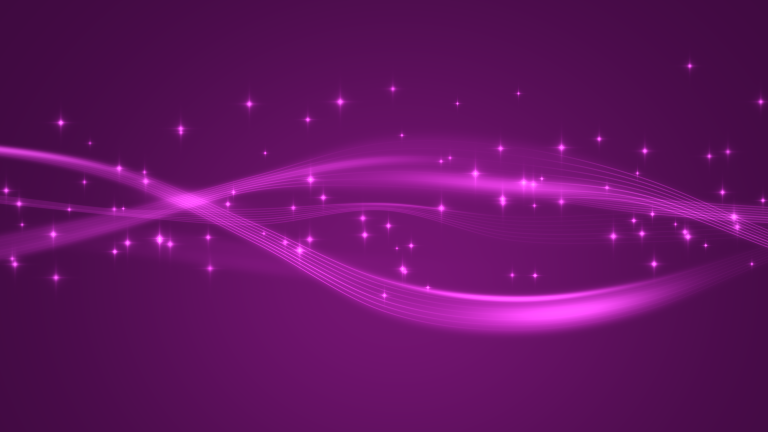
This background is drawn by a WebGL 1 fragment shader. Its source:

```glsl
precision highp float;
// Glowing magenta ribbons of fine strands with scattered sparkles on a dark purple backdrop.
uniform vec2 u_resolution;

float hash(float n) {
  return fract(sin(n * 12.9898) * 43758.5453);
}

float bump(float x, float center, float width) {
  float d = (x - center) / width;
  return exp(-d * d);
}

// Catmull-Rom spline through nine evenly spaced heights, the first at s = -1.
float curve(float s, mat3 heights) {
  float sum = 0.0;
  for (int i = 0; i < 3; i++) {
    for (int j = 0; j < 3; j++) {
      float t = min(abs(s + 1.0 - float(i * 3 + j)), 2.0);
      float inner = (1.5 * t - 2.5) * t * t + 1.0;
      float outer = ((2.5 - 0.5 * t) * t - 4.0) * t + 2.0;
      sum += heights[i][j] * (t < 1.0 ? inner : outer);
    }
  }
  return sum;
}

// Strands spread between two edges: a soft veil plus thin bright lines.
float ribbon(float y, float low, float high, float veil, float line) {
  float softWidth = 0.004 + 0.13 * abs(high - low);
  float lineWidth = max(0.0016, 0.7 / u_resolution.y);
  float light = 0.0;
  for (int i = 0; i < 7; i++) {
    float center = mix(low, high, float(i) / 6.0);
    float strength = 0.5 + 0.8 * hash(float(i) + 3.0);
    light += strength * (veil * bump(y, center, softWidth) + line * bump(y, center, lineWidth));
  }
  return light;
}

// Four-pointed star with a round core and a faint halo.
float sparkle(vec2 d, float size) {
  d = abs(d) / size;
  float rays = exp(-d.x * 3.5 - d.y * 14.0) + exp(-d.y * 3.0 - d.x * 14.0);
  return 0.8 * rays + 0.9 * exp(-dot(d, d) * 40.0) + 0.16 * exp(-dot(d, d) * 5.0);
}

void main() {
  vec2 p = gl_FragCoord.xy / u_resolution.y;
  float aspect = u_resolution.x / u_resolution.y;
  float s = 6.0 * p.x / aspect;

  // Backdrop
  vec2 q = (p - vec2(0.52 * aspect, 0.37)) / vec2(0.68, 0.6);
  vec3 color = mix(vec3(0.235, 0.035, 0.24), vec3(0.46, 0.08, 0.45), exp(-dot(q, q)));

  // Main ribbon, sweeping down from the left and up again
  float mainHigh = curve(s, mat3(0.669, 0.660, 0.606, 0.481, 0.352, 0.308, 0.343, 0.431, 0.525));
  float mainLow = curve(s, mat3(0.653, 0.641, 0.574, 0.437, 0.280, 0.236, 0.278, 0.394, 0.502));
  float fade = 1.0 - 0.85 * smoothstep(4.6, 5.7, s);
  float light = ribbon(p.y, mainLow, mainHigh, 0.14 * fade * (1.0 + 0.9 * bump(s, 4.2, 0.9)),
                       0.04 + 0.5 * bump(s, 2.3, 0.8));
  light += 1.4 * bump(p.y, mainHigh, 0.006) * bump(s, 4.0, 0.75);
  light += 1.1 * bump(p.y, mix(mainLow, mainHigh, 0.5), 0.022) * bump(s, 4.45, 0.65);
  light += 0.9 * bump(p.y, mix(mainLow, mainHigh, 0.7), 0.007) * bump(s, 0.0, 0.9);

  // Second ribbon, rising from the left and fanning out to the right
  float archHigh = curve(s, mat3(0.394, 0.451, 0.514, 0.593, 0.669, 0.660, 0.590, 0.467, 0.350));
  float archLow = curve(s, mat3(0.363, 0.403, 0.477, 0.560, 0.569, 0.546, 0.530, 0.428, 0.310));
  float archVeil = 0.11 + 0.07 * bump(s, 0.8, 1.0) - 0.05 * smoothstep(4.2, 5.2, s);
  light += ribbon(p.y, archLow, archHigh, archVeil,
                  0.03 + 0.42 * smoothstep(4.0, 5.2, s) + 0.28 * bump(s, 1.9, 0.5));
  light += 0.75 * bump(p.y, mix(archLow, archHigh, 0.2), 0.017) * bump(s, 4.0, 0.8);
  light += 0.45 * bump(p.y, mix(archLow, archHigh, 0.6), 0.010) * bump(s, 2.6, 0.7);

  // Flat strands that leave the second ribbon and cross its fan
  float flatHigh = curve(s, mat3(0.55, 0.55, 0.55, 0.56, 0.57, 0.565, 0.540, 0.520, 0.505));
  float flatLow = curve(s, mat3(0.54, 0.54, 0.54, 0.55, 0.55, 0.545, 0.508, 0.485, 0.465));
  float flatFade = smoothstep(4.0, 5.4, s);
  light += ribbon(p.y, flatLow, flatHigh, 0.09 * flatFade, 0.3 * flatFade);

  // Crossing glow
  light += 0.6 * bump(s, 1.5, 0.28) * bump(p.y, 0.535 - 0.04 * (s - 1.5), 0.022);

  // Thin strands through the middle
  float fineHigh = curve(s, mat3(0.572, 0.546, 0.514, 0.516, 0.528, 0.498, 0.507, 0.519, 0.525));
  float fineLow = curve(s, mat3(0.560, 0.530, 0.500, 0.481, 0.514, 0.444, 0.440, 0.454, 0.468));
  light += ribbon(p.y, fineLow, fineHigh, 0.012, 0.2 * (1.0 - 0.75 * smoothstep(3.0, 4.0, s)));
  light += 0.35 * bump(p.y, fineHigh, 0.003) * bump(s, 3.1, 0.4);

  // Faint veil below the crossing
  float veilHigh = curve(s, mat3(0.50, 0.49, 0.47, 0.43, 0.40, 0.39, 0.41, 0.44, 0.47));
  light += ribbon(p.y, veilHigh - 0.055, veilHigh, 0.06 * bump(s, 1.8, 1.2), 0.0);

  // Sparkles, gathered around the ribbons
  for (int i = 0; i < 88; i++) {
    float n = float(i) * 1.37 + 1.0;
    float scatter = hash(n + 0.31) + hash(n + 0.57) - 1.0;
    vec2 center = vec2(aspect * fract(float(i) * 0.618034 + 0.12 * hash(n)), 0.55 + 0.31 * scatter);
    float size = mix(0.014, 0.042, hash(n + 0.83));
    light += (0.6 + 0.7 * hash(n + 0.19)) * sparkle(p - center, size);
  }

  // Light turns from magenta to pale pink as it grows
  light = 2.2 * (1.0 - exp(-light / 2.2));
  color += vec3(0.62, 0.12, 0.60) * light + vec3(0.0, 0.12, 0.02) * light * light;
  gl_FragColor = vec4(min(color, 1.0), 1.0);
}
```
